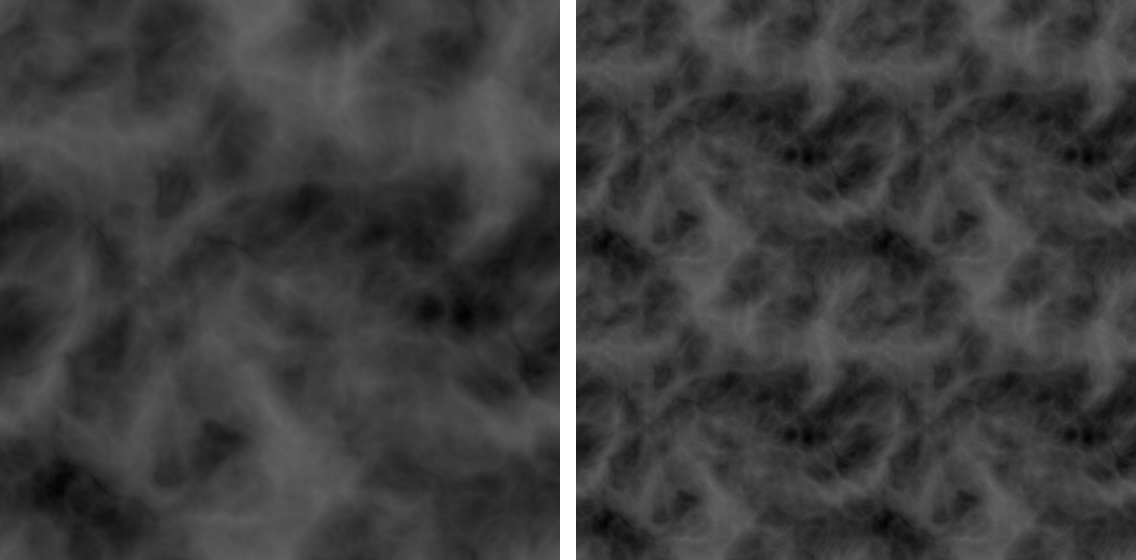
Left: one tile. Right: repeated 2 by 2.
Write a three.js fragment shader that draws this texture.

```glsl
// Draws dark drifting smoke with broad blotches, winding bright veins and dim creases; tiles seamlessly.
varying vec2 vUv;

const float TAU = 6.2831853;
const int OCTAVES = 6;
const float GAIN = 0.5;            // amplitude ratio between octaves
const float CLOUD_CELLS = 3.0;     // whole cells across the tile
const float VEIN_CELLS = 4.0;
const float CREASE_CELLS = 4.0;
const float WARP_CELLS = 4.0;
const float WARP_AMOUNT = 0.05;
const float CURL_CELLS = 13.0;
const float CURL_AMOUNT = 0.016;
const float MEAN_GREY = 0.229;
const float CLOUD_CONTRAST = 0.17;
const float VEIN_CONTRAST = 0.30;
const float VEIN_MEAN = 0.40;      // average of the folded noise sum
const float VEIN_SOFTNESS = 0.008;
const float CREASE_DEPTH = 0.05;
const float CREASE_SHARPNESS = 18.0;
const float SHADOW_SKEW = 0.9;     // deepens shadows and holds back highlights
const float VARIANCE = 0.004;

float hash(vec2 p) {
  return fract(sin(dot(p, vec2(127.1, 311.7))) * 43758.5453);
}

// Unit gradient at a lattice point, wrapped to the period
vec2 gradient(vec2 cell, float period, float seed) {
  float angle = TAU * hash(mod(cell, period) + seed);
  return vec2(cos(angle), sin(angle));
}

// Gradient noise that repeats after a whole number of cells
float tileNoise(vec2 uv, float period, float seed) {
  vec2 p = uv * period;
  vec2 cell = floor(p);
  vec2 f = p - cell;
  vec2 blend = f * f * f * (f * (f * 6.0 - 15.0) + 10.0);
  vec2 right = vec2(1.0, 0.0);
  vec2 up = vec2(0.0, 1.0);
  float a = dot(gradient(cell, period, seed), f);
  float b = dot(gradient(cell + right, period, seed), f - right);
  float c = dot(gradient(cell + up, period, seed), f - up);
  float d = dot(gradient(cell + 1.0, period, seed), f - 1.0);
  return mix(mix(a, b, blend.x), mix(c, d, blend.x), blend.y);
}

// Periodic offset that bends the domain
vec2 bend(vec2 uv, float cells, float seed) {
  return vec2(tileNoise(uv, cells, seed), tileNoise(uv, cells, seed + 22.0));
}

// Smooth blotches
float clouds(vec2 uv) {
  float sum = 0.0;
  float amplitude = 1.0;
  float cells = CLOUD_CELLS;
  for (int i = 0; i < OCTAVES; i++) {
    sum += amplitude * tileNoise(uv, cells, 17.0 + 7.3 * float(i));
    amplitude *= GAIN;
    cells *= 2.0;
  }
  return sum;
}

// Folded noise: bright veins where each octave crosses zero
float veins(vec2 uv) {
  float sum = 0.0;
  float amplitude = 1.0;
  float cells = VEIN_CELLS;
  for (int i = 0; i < OCTAVES; i++) {
    float n = tileNoise(uv, cells, 71.0 + 5.7 * float(i));
    sum += amplitude * sqrt(n * n + VEIN_SOFTNESS * VEIN_SOFTNESS);
    amplitude *= GAIN;
    cells *= 2.0;
  }
  return VEIN_MEAN - sum;
}

// Dark folds that fade in and out along their length
float creases(vec2 uv) {
  float n = tileNoise(uv, CREASE_CELLS, 131.0);
  n += 0.3 * tileNoise(uv, CREASE_CELLS * 3.0, 143.0);
  float presence = smoothstep(0.0, 0.35, tileNoise(uv, CREASE_CELLS, 157.0));
  return presence * exp(-abs(n) * CREASE_SHARPNESS);
}

void main() {
  // Broad drift, then small curls that make the veins wander
  vec2 uv = vUv + WARP_AMOUNT * bend(vUv, WARP_CELLS, 211.0);
  uv += CURL_AMOUNT * bend(vUv, CURL_CELLS, 307.0);

  float grey = MEAN_GREY;
  grey += CLOUD_CONTRAST * clouds(uv);
  grey += VEIN_CONTRAST * veins(uv);
  grey -= CREASE_DEPTH * creases(uv);

  float deviation = grey - MEAN_GREY;
  grey -= SHADOW_SKEW * (deviation * deviation - VARIANCE);

  // Fold the deepest shadows back up into thin black rims
  gl_FragColor = vec4(vec3(abs(grey)), 1.0);
}
```
